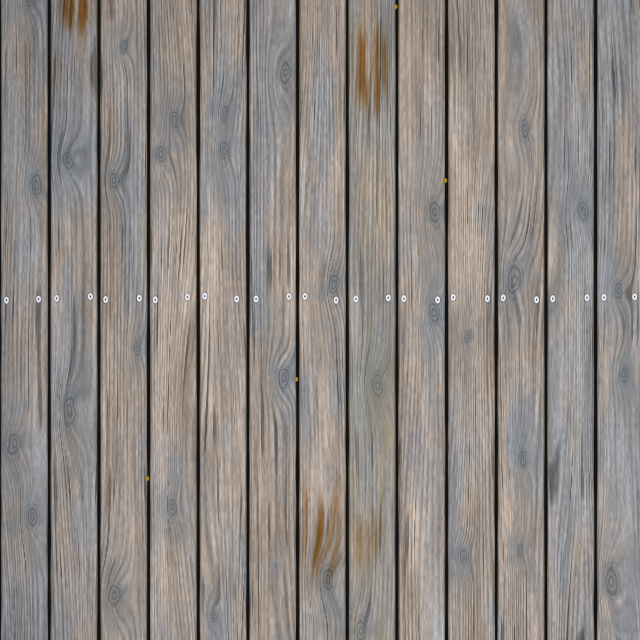
Give the GLSL for this texture, as a Shadertoy shader.

```glsl
const float PITCH = 0.0776;      // plank spacing as a share of the canvas
const float GAP_HALF = 0.029;    // the rest is in plank widths
const float SCREW_ROW = 0.534;
const vec3 BLUE_GREY = vec3(0.545, 0.55, 0.565);
const vec3 WARM_WOOD = vec3(0.625, 0.575, 0.535);
const vec3 KNOT_GREY = vec3(0.36, 0.38, 0.40);
const vec3 RUST_TINT = vec3(0.78, 0.55, 0.28);
const vec3 OLIVE = vec3(0.52, 0.47, 0.35);
const vec3 GAP_DARK = vec3(0.07, 0.07, 0.075);
const vec3 STEEL = vec3(0.87, 0.88, 0.92);

float hash(vec2 p) {
    vec3 q = fract(p.xyx * vec3(0.1031, 0.1030, 0.0973));
    q += dot(q, q.yzx + 33.33);
    return fract((q.x + q.y) * q.z);
}

float noise(vec2 p) {
    vec2 i = floor(p), f = fract(p);
    f = f * f * (3.0 - 2.0 * f);
    return mix(mix(hash(i), hash(i + vec2(1, 0)), f.x),
               mix(hash(i + vec2(0, 1)), hash(i + vec2(1, 1)), f.x), f.y);
}

float fbm(vec2 p) {
    float sum = 0.0, amp = 0.5;
    for (int i = 0; i < 4; i++) {
        sum += amp * noise(p);
        p = p * 2.03 + 7.1;
        amp *= 0.5;
    }
    return sum / 0.9375;
}

// x: bulge of the grain, y: knot core, z: weathered halo, w: knot rings
vec4 knots(vec2 p, float id) {
    vec4 sum = vec4(0.0);
    vec2 wobble = vec2(fbm(p * 4.0 + id), fbm(p * 3.0 - id)) - 0.5;
    for (float slot = 0.0; slot < 4.0; slot++) {
        vec2 key = vec2(id * 3.7 + 5.0, slot * 5.3 + 2.0);
        float present = step(hash(key), 0.62);
        float size = mix(0.07, 0.17, hash(key + 11.0));
        vec2 center = vec2(mix(0.25, 0.78, hash(key + 23.0)),
                           (slot + hash(key + 37.0)) * 3.3);
        vec2 d = (p - center) / (size * vec2(1.0, mix(1.6, 2.5, hash(key + 51.0))));
        float r = length(d + wobble * 0.9);
        vec2 haze = d * vec2(0.8, 0.7) + wobble * 4.0;
        float core = smoothstep(1.4, 0.7, r);
        sum += present * vec4(1.5 * size * exp(-0.22 * dot(d, d)), core,
                              exp(-0.16 * dot(haze, haze)), core * sin(r * 15.0));
    }
    return sum;
}

// Soft patch centred on one plank and height
float patchAt(float id, float y, vec2 center, vec2 extent) {
    vec2 d = (vec2(id, y) - center) / extent;
    return exp(-dot(d, d));
}

vec3 plankColor(vec2 p, float id, float y) {
    vec2 seed = vec2(id * 17.3, id * 9.1);
    vec4 knot = knots(p, id);

    // Weathered tone, warmer near the middle of the deck
    float warmth = fbm(p * vec2(2.2, 0.5) + seed) + 0.16 * (hash(seed + 3.0) - 0.5)
                 + 0.07 - 0.004 * (id - 6.0) * (id - 6.0);
    vec3 color = mix(BLUE_GREY, WARM_WOOD, smoothstep(0.22, 0.72, warmth));
    color *= mix(0.86, 1.14, fbm(p * vec2(4.0, 0.5) + seed + 40.0));

    // Growth rings, fibres and cracks
    float field = p.x + 0.5 * noise(p * vec2(1.6, 0.18) + seed) + knot.x;
    float ring = 0.5 + 0.5 * sin(field * 88.0 + 3.0 * noise(p * vec2(7.0, 0.5) + seed));
    float ringDepth = mix(0.03, 0.24, noise(p * vec2(2.5, 0.3) + seed + 80.0));
    color *= 1.05 - ringDepth * ring * ring;
    color *= 0.89 + 0.22 * noise(vec2(field * 38.0, p.y * 1.3) + seed);
    color *= 0.92 + 0.16 * noise(p * vec2(42.0, 9.0) + seed);
    float crack = smoothstep(0.80, 0.95, noise(vec2(field * 24.0, p.y * 0.6) + seed + 60.0));
    color *= 1.0 - 0.32 * crack;

    // Knots
    color = mix(color, KNOT_GREY * 1.25, 0.5 * min(knot.z, 1.0));
    color = mix(color, KNOT_GREY, 0.45 * min(knot.y, 1.0)) * (1.0 + 0.10 * knot.w);

    // Damp rusty streaks and one olive plank
    float damp = patchAt(id, y, vec2(6.1, 0.17), vec2(1.2, 0.10))
               + patchAt(id, y, vec2(7.0, 0.89), vec2(0.4, 0.09))
               + patchAt(id, y, vec2(1.0, 0.99), vec2(0.4, 0.05));
    float streak = fbm(vec2(field * 11.0, p.y * 0.7) + seed + 5.0);
    float center = smoothstep(0.48, 0.2, abs(p.x - 0.5));
    float rust = smoothstep(0.25, 0.75, streak * (0.15 + damp)) * center;
    color *= mix(vec3(1.0), RUST_TINT, rust);
    return mix(color, OLIVE, 0.4 * patchAt(id, y, vec2(7.0, 0.4), vec2(0.4, 0.7)) * streak);
}

vec3 addScrew(vec3 color, vec2 d, float px) {
    float r = length(d * vec2(1.0, 0.70));
    color *= 1.0 - 0.4 * smoothstep(0.075, 0.045, r);
    color = mix(color, STEEL, smoothstep(px, -px, r - 0.051));
    return mix(color, GAP_DARK * 4.0, smoothstep(px, -px, r - 0.013));
}

void mainImage(out vec4 fragColor, in vec2 fragCoord) {
    vec2 uv = fragCoord / iResolution.xy;
    float px = 0.7 / (iResolution.x * PITCH);
    vec2 deck = uv / PITCH + vec2(0.008, 0.0);
    float id = floor(deck.x);
    vec2 p = vec2(fract(deck.x), deck.y);
    vec3 color = plankColor(p, id, uv.y);

    // Two screws per plank
    for (float side = 0.0; side < 2.0; side++) {
        vec2 key = vec2(id + 4.0, side + 9.0);
        vec2 screw = vec2(mix(0.16, 0.80, side) + 0.06 * (hash(key) - 0.5),
                          SCREW_ROW / PITCH + 0.09 * (hash(key + 6.0) - 0.5));
        color = addScrew(color, p - screw, px);
    }

    // Uneven light, darker at the upper left
    color *= 1.05 - 0.18 * smoothstep(0.3, 1.1, length(uv - vec2(0.62, 0.35)));

    // Worn edges, mossy rims and dark gaps
    float edge = min(p.x, 1.0 - p.x);
    float gap = edge - GAP_HALF - 0.012 * (noise(vec2(floor(deck.x + 0.5) * 8.0, p.y * 1.5)) - 0.5);
    color *= 1.0 - 0.25 * smoothstep(0.045, 0.0, gap);
    float moss = smoothstep(0.4, 0.8, noise(vec2(id * 5.0, p.y * 0.9)));
    color = mix(color, OLIVE * 0.75, 0.6 * moss * smoothstep(0.05, 0.0, gap));
    color = mix(color, GAP_DARK, smoothstep(px, -px, gap));

    // Rare yellow leaf flecks caught in the gaps
    vec2 cell = vec2(floor(deck.x + 0.5), floor(p.y * 2.0));
    vec2 fleck = vec2(deck.x - cell.x + 0.02, (fract(p.y * 2.0) - 0.5) * 0.5);
    float leaf = step(0.985, hash(cell + 70.0)) * smoothstep(px, -px, length(fleck * vec2(1.0, 0.7)) - 0.032);
    fragColor = vec4(mix(color, vec3(0.66, 0.54, 0.14), leaf), 1.0);
}
```
